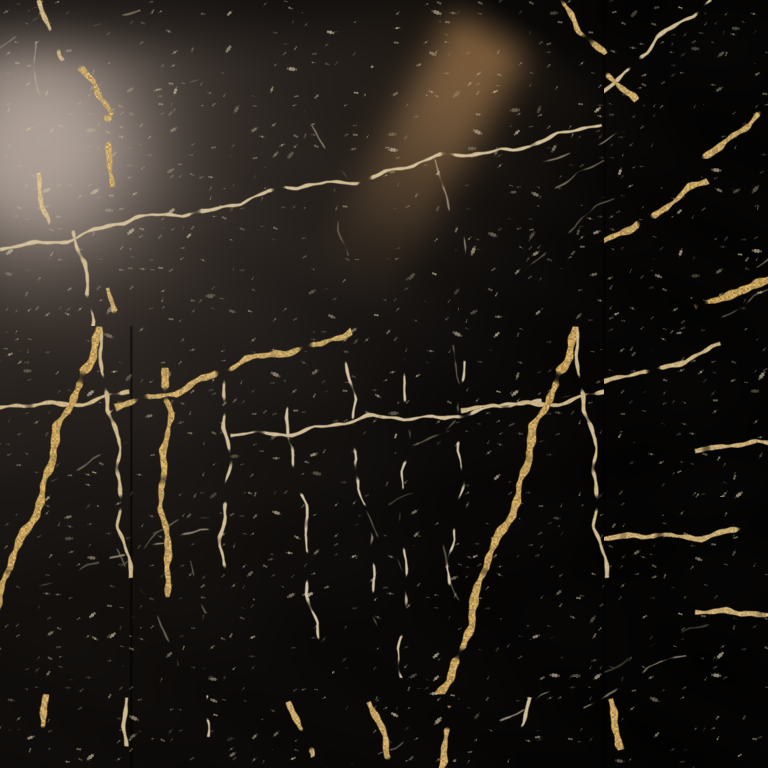
Reproduce this texture procedurally as a WebGL 2 fragment shader.

```glsl
#version 300 es
precision highp float;
// Polished black marble panels with pale and gold veins, specks and soft reflections.
#define LAMP_POS vec2(0.05, 0.81)
#define LAMP_COLOR vec3(0.42, 0.40, 0.385)
#define HALO_COLOR vec3(0.205, 0.180, 0.165)
#define BEAM_COLOR vec3(0.40, 0.295, 0.18)
#define PALE vec3(0.86, 0.80, 0.67)
#define GOLD vec3(0.82, 0.67, 0.38)
#define SEAM_RIGHT 0.787
#define SEAM_LEFT 0.171
#define SEAM_HIGH 0.575
#define SEAM_LOW 0.096
#define THREADS 30
#define SPECK_SHARE 0.30

uniform vec2 u_resolution;
out vec4 fragColor;

float hash(float n) { return fract(sin(n * 12.9898) * 43758.5); }
float hash2(vec2 c) { return hash(dot(c, vec2(1.37, 7.91)) + 0.5); }
float zigzag(float x) { return abs(fract(x) - 0.5) - 0.25; }
float softEdge() { return 0.0007 + 0.5 / u_resolution.y; }
float band(float x, float lo, float hi) {
  float e = softEdge();
  return smoothstep(lo - e, lo + e, x) * (1.0 - smoothstep(hi - e, hi + e, x));
}

// Kinked vein: x is coverage, y is the gold part of it. Low solidity breaks it up.
vec2 vein(vec2 p, vec2 start, float angle, float len, float width, float solidity, float seed) {
  vec2 dir = vec2(cos(angle), sin(angle));
  vec2 q = vec2(dot(p - start, dir), dot(p - start, vec2(-dir.y, dir.x)));
  float wobble = 0.024 * zigzag(q.x * 5.0 + seed) + 0.011 * zigzag(q.x * 13.0 + seed * 3.1)
               + 0.0007 * sin(q.x * 170.0 + seed * 7.0);
  q.y += wobble * smoothstep(0.0, 0.06, q.x);
  float swell = 0.78 + 0.25 * sin(q.x * 41.0 + seed * 5.0) * sin(q.x * 97.0 + seed)
              + 0.10 * sin(q.x * 310.0 + seed);
  float gate = smoothstep(-0.1, 0.3, solidity + sin(q.x * 83.0 + seed * 9.0) * sin(q.x * 31.0 + seed * 4.0));
  float w = width * swell * (0.4 + 0.6 * gate);
  float e = softEdge();
  float cover = (1.0 - smoothstep(w - e, w + e, abs(q.y))) * gate * band(q.x, 0.0, len);
  return cover * vec2(1.0, smoothstep(0.0015, 0.0055, width));
}

// Small slanted chips, at most one per cell.
float specks(vec2 p, float scale, float size) {
  vec2 cell = floor(p * scale);
  float h = hash2(cell), turn = 0.4 + 1.8 * (hash(h * 91.0) - 0.5);
  vec2 q = (fract(p * scale) - 0.3 - 0.4 * vec2(hash(h * 37.0), hash(h * 53.0))) / scale;
  q = mat2(cos(turn), -sin(turn), sin(turn), cos(turn)) * q;
  float r = size * (0.35 + 0.65 * hash(h * 17.0));
  float d = length(q * vec2(0.55, 1.3)) + 0.0004 * sin(q.x * 1500.0 + h * 40.0);
  float cluster = 0.65 + 0.35 * sin(p.x * 17.0 + 2.0 * sin(p.y * 11.0)) * sin(p.y * 23.0 + p.x * 5.0);
  float e = softEdge();
  return (1.0 - smoothstep(r - e, r + e, d)) * step(h, SPECK_SHARE * cluster) * (0.3 + 0.6 * hash(h * 71.0));
}

vec3 polishedStone(vec2 p) {
  vec3 color = mix(vec3(0.050, 0.041, 0.034), vec3(0.018, 0.015, 0.013), smoothstep(0.1, 0.85, p.x));
  color += 0.006 * sin(p.x * 19.0 + 3.0 * sin(p.y * 9.0)) * sin(p.y * 27.0 + p.x * 8.0);
  float topFade = 1.0 - smoothstep(0.90, 1.03, p.y);
  vec2 core = (p - LAMP_POS) / vec2(0.155, 0.155), halo = (p - LAMP_POS) / vec2(0.44, 0.40);
  color += LAMP_COLOR * exp(-pow(length(core), 2.6)) * topFade;
  color += HALO_COLOR * exp(-dot(halo, halo)) * (0.35 + 0.65 * topFade);
  // Slanted warm beam
  vec2 dir = vec2(-0.493, -0.870), b = p - vec2(0.63, 0.94);
  float along = dot(b, dir) / 0.345, across = abs(dot(b, vec2(-dir.y, dir.x)));
  float fade = smoothstep(-0.18, 0.04, along) * (1.0 - smoothstep(0.0, 1.2, along));
  color += BEAM_COLOR * fade * (0.9 * exp(-pow(across / 0.062, 3.0)) + 0.14 * exp(-across * across / 0.025));
  return color;
}

vec2 allVeins(vec2 p) {
  float lower = band(p.y, SEAM_LOW, SEAM_HIGH), upper = step(SEAM_HIGH, p.y);
  float left = 1.0 - step(SEAM_RIGHT, p.x), right = 1.0 - left;
  vec2 v = vec2(0.0);
  // Forked pairs and the bars that cross them
  for (float i = 0.0; i < 2.0; i++) {
    vec2 apex = vec2(0.13 + 0.62 * i, SEAM_HIGH);
    v = max(v, lower * vein(p, apex, -1.92, 0.52, 0.0060, 0.9, 2.3));
    v = max(v, lower * vein(p, apex, -1.45, 0.33, 0.0030, 0.6, 4.7));
    v = max(v, left * vein(p, apex - vec2(0.15, 0.11), 0.12, 0.19, 0.0032, 1.0, 1.4));
  }
  // Long rising veins
  for (float i = 0.0; i < 3.0; i++) {
    vec2 start = vec2(0.15 * i, 0.425 + 0.25 * exp2(-2.5 * i));
    v = max(v, left * vein(p, start, 0.2 + 0.13 * sin(2.0 * i), 0.5 + 0.3 * cos(2.2 * i),
                           0.0026 + 0.0020 * sin(1.57 * i), 0.85, i + 0.6));
  }
  // Falling veins of the lower panel, thinner to the right
  for (float i = 0.0; i < 6.0; i++) {
    vec2 start = vec2(0.215 + 0.078 * i, 0.55 - 0.06 * hash(i + 3.0));
    v = max(v, lower * vein(p, start, -1.53 + 0.25 * (hash(i + 8.0) - 0.5), 0.25 + 0.22 * hash(i + 1.0),
                            0.0020 + 0.0030 * exp(-1.5 * i), 0.9 * exp(-0.9 * i), i * 2.7 + 0.2));
  }
  // Thick gold dashes of the right panel, flatter towards the floor
  for (float i = 0.0; i < 8.0; i++) {
    vec2 start = vec2(0.785 + 0.12 * mod(i, 2.0), 0.88 - 0.098 * i + 0.03 * hash(i));
    v = max(v, right * vein(p, start, 0.72 - 0.11 * i, 0.14 + 0.06 * hash(i + 5.0),
                            0.0025 + 0.0045 * hash(i + 2.0), 0.75, i * 1.9));
  }
  // Short pieces: steep ones high up, then stubs along the floor
  for (float i = 0.0; i < 8.0; i++) {
    vec2 high = vec2(0.05 + 0.045 * mod(i, 3.0) + 0.68 * step(6.0, i), 1.0 - 0.075 * i + 0.45 * step(6.0, i));
    v = max(v, upper * vein(p, high, -1.3 + 0.9 * (hash(i + 4.0) - 0.4), 0.07 + 0.07 * hash(i + 6.0),
                            0.0025 + 0.0025 * hash(i + 9.0), 0.45, i * 3.3));
    vec2 stub = vec2(0.06 + 0.105 * i, SEAM_LOW - 0.02 * hash(i));
    v = max(v, vein(p, stub, -1.5 + 0.9 * (hash(i + 7.0) - 0.5), 0.05 + 0.06 * hash(i),
                    0.0018 + 0.0036 * hash(i + 11.0), 0.5, i * 2.1));
  }
  // Faint broken threads
  for (int k = 0; k < THREADS; k++) {
    float i = float(k);
    float angle = mix(0.5, -1.35, step(0.55, hash(i + 50.0))) + 0.6 * (hash(i + 60.0) - 0.5);
    vec2 thread = vein(p, vec2(hash(i + 20.0), hash(i + 90.0)), angle, 0.05 + 0.13 * hash(i + 70.0), 0.0013, 0.05, i);
    v = max(v, thread * (0.25 + 0.4 * hash(i + 80.0)));
  }
  return v;
}

void main() {
  vec2 p = gl_FragCoord.xy / u_resolution;
  vec3 color = polishedStone(p);
  // Panel seams
  float seam = exp(-pow((p.x - SEAM_RIGHT) / 0.0015, 2.0));
  seam = max(seam, exp(-pow((p.x - SEAM_LEFT) / 0.0015, 2.0)) * (1.0 - step(SEAM_HIGH, p.y)));
  color *= 1.0 - 0.6 * seam;
  // Chips, then veins with grainy gold
  float chips = max(specks(p, 38.0, 0.0032), 0.7 * specks(p + 0.37, 75.0, 0.0018));
  color = mix(color, PALE * 0.9, chips * 0.85);
  vec2 v = allVeins(p);
  float grain = 0.82 + 0.3 * hash2(floor(p * 400.0));
  vec3 ink = mix(PALE, GOLD * grain, v.y / max(v.x, 0.001));
  fragColor = vec4(mix(color, ink, v.x * 0.95), 1.0);
}
```
